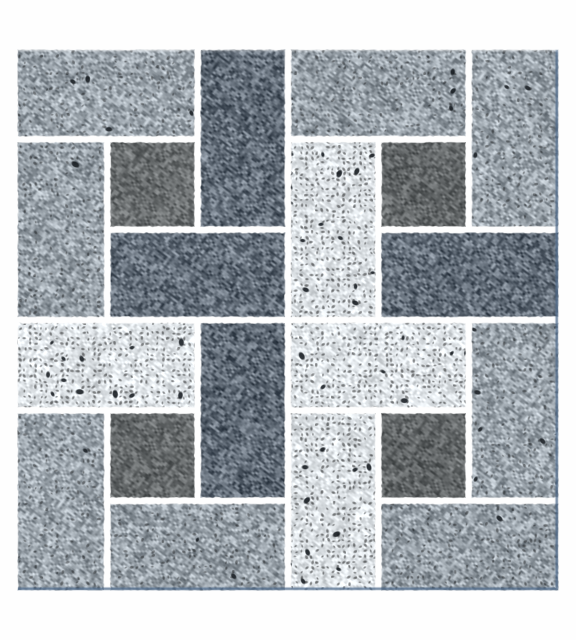
This pattern is drawn by a Shadertoy shader. Its source:

```glsl
#define CELL 0.1412        // cell side, fraction of canvas height
#define BLOCKS 2.0         // pinwheel blocks across and down
#define JOINT 0.074        // joint width in cells
#define MARGIN 0.012       // inset at the panel border
#define GRAIN 36.0         // grains per cell
#define PAPER vec3(0.995)
#define DARK vec3(0.38, 0.42, 0.465)
#define MID vec3(0.60, 0.635, 0.665)
#define LIGHT vec3(0.88, 0.90, 0.915)
#define CENTRE vec3(0.40, 0.415, 0.42)
#define RIM vec3(0.30, 0.41, 0.54)

float hash(vec2 p) {
    vec3 q = fract(p.xyx * 0.1031);
    q += dot(q, q.yzx + 33.33);
    return fract((q.x + q.y) * q.z);
}

float noise(vec2 p) {
    vec2 i = floor(p), f = fract(p);
    f = f * f * (3.0 - 2.0 * f);
    return mix(mix(hash(i), hash(i + vec2(1, 0)), f.x),
               mix(hash(i + vec2(0, 1)), hash(i + vec2(1, 1)), f.x), f.y);
}

// Scattered oval chips: one jittered candidate per grid square
float specks(vec2 p, float density, float chance, float radius, float soft) {
    vec2 g = p * density, id = floor(g);
    vec2 jitter = vec2(hash(id + 3.1), hash(id + 17.7));
    vec2 d = (fract(g) - mix(vec2(0.3), vec2(0.7), jitter)) / density;
    float angle = 6.2832 * hash(id + 41.3);
    d *= mat2(cos(angle), sin(angle), -sin(angle), cos(angle));
    float r = radius * mix(0.5, 1.0, hash(id + 59.9));
    float blob = 1.0 - smoothstep(-soft, soft, length(d * vec2(0.8, 1.25)) - r);
    return blob * step(hash(id + 71.5), chance);
}

// Pinwheel of four 2x1 slabs round a square; tone 0 dark, 1 mid, 2 light, 3 centre
void pinwheel(vec2 c, vec2 block, out vec2 lo, out vec2 size, out float tone) {
    if (c == vec2(1.0)) {
        lo = c; size = vec2(1); tone = 3.0;
    } else if (c.y > 1.5 && c.x < 1.5) {
        lo = vec2(0, 2); size = vec2(2, 1); tone = 2.0 - block.y;
    } else if (c.x > 1.5 && c.y > 0.5) {
        lo = vec2(2, 1); size = vec2(1, 2); tone = block.x;
    } else if (c.y < 0.5 && c.x > 0.5) {
        lo = vec2(1, 0); size = vec2(2, 1); tone = 1.0 - block.y;
    } else {
        lo = vec2(0); size = vec2(1, 2); tone = 1.0 + block.x;
    }
}

float boxDistance(vec2 p, vec2 lo, vec2 hi) {
    vec2 d = max(lo - p, p - hi);
    return length(max(d, 0.0)) + min(max(d.x, d.y), 0.0);
}

vec3 granite(vec2 p, float tone, float soft) {
    vec3 base = tone < 0.5 ? DARK : tone < 1.5 ? MID : tone < 2.5 ? LIGHT : CENTRE;
    float light = step(1.5, tone) * step(tone, 2.5);
    float mid = step(0.5, tone) * step(tone, 1.5);

    // Fine, slightly diagonal grain over broad mottling
    vec2 q = mat2(0.8, 0.6, -0.6, 0.8) * p * GRAIN;
    float fine = noise(q * vec2(0.85, 1.2)) - 0.5;
    float coarse = noise(q * 0.5 + 19.0) - 0.5;
    float contrast = tone > 2.5 ? 0.26 : mix(0.38, 0.25, light);
    vec3 col = base + contrast * (fine + 0.35 * coarse);
    col += 0.05 * (noise(p * 5.0) - 0.5);

    // Grey flecks, then sparse black chips
    float flecks = specks(p, 17.0, mix(0.22, 0.6, light), 0.018, soft);
    float chips = specks(p + 7.0, 5.5, 0.22 * light + 0.05 * mid, 0.036, soft);
    col *= 1.0 - flecks * (0.45 * light + 0.4 * mid);
    return mix(col, vec3(0.10, 0.12, 0.14), 0.9 * chips);
}

void mainImage(out vec4 fragColor, in vec2 fragCoord) {
    float span = 3.0 * BLOCKS;
    float pixel = 1.0 / (iResolution.y * CELL);
    float soft = max(pixel, 0.012);
    vec2 p = (fragCoord - 0.5 * iResolution.xy) * pixel + 0.5 * span;

    // Find the slab under this point
    vec2 inside = clamp(p, 0.0, span - 0.001);
    vec2 block = floor(inside / 3.0);
    vec2 lo, size;
    float tone;
    pinwheel(floor(mod(inside, 3.0)), block, lo, size, tone);
    lo += 3.0 * block;
    vec2 hi = lo + size;
    vec2 seed = floor(100.0 * vec2(hash(lo + 5.0), hash(lo + 9.0)));

    // Joints at half width per slab, with faintly ragged edges
    lo += mix(vec2(MARGIN), vec2(0.5 * JOINT), step(0.5, lo));
    hi -= mix(vec2(MARGIN), vec2(0.5 * JOINT), step(hi, vec2(span - 0.5)));
    float d = boxDistance(p, lo, hi) + 0.012 * (noise(p * 30.0) - 0.5);
    vec3 stone = granite(p + seed, tone, soft) + 0.03 * (hash(seed) - 0.5);
    vec3 col = mix(PAPER, stone, 1.0 - smoothstep(-soft, soft, d));

    // Blue rim at right and bottom, pale rim at the top
    float panel = boxDistance(p, vec2(MARGIN), vec2(span - MARGIN));
    float cover = 1.0 - smoothstep(-soft, soft, panel);
    float shade = 1.0 - smoothstep(0.025, 0.055, min(span - p.x, p.y));
    float glow = 1.0 - smoothstep(0.01, 0.05, span - p.y);
    col = mix(col, RIM, 0.75 * shade * cover);
    col = mix(col, PAPER, 0.3 * glow);
    fragColor = vec4(clamp(col, 0.0, 1.0), 1.0);
}
```
